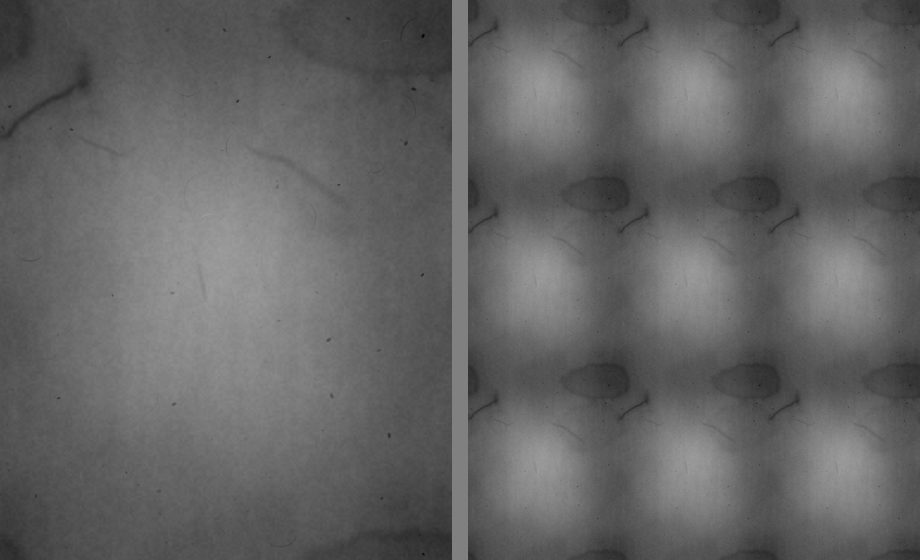
Left, the tile; right, the same tile 3 across and 3 down.
A Shadertoy shader for this texture:

```glsl
// Aged grey paper: a soft glow in the middle, dark rims, cloudy blotches,
// fine grain, water stains, creases, dark specks and thin hairs.
// Periodic waves and wrapped cells make the sheet tile on all sides.

const float PI = 3.14159265;
const float RIM_GREY = 0.252;

float hash(vec2 p, float seed) {
    vec3 q = fract(vec3(p.xyx + seed * 7.31) * vec3(0.1031, 0.1030, 0.0973));
    q += dot(q, q.yzx + 33.33);
    return fract((q.x + q.y) * q.z);
}

// Smooth value noise from 0 to 1 that repeats after `cells` cells.
float wrapNoise(vec2 uv, vec2 cells, float seed) {
    vec2 p = uv * cells, i = floor(p), f = fract(p);
    f = f * f * (3.0 - 2.0 * f);
    vec2 a = mod(i, cells), b = mod(i + 1.0, cells);
    return mix(mix(hash(a, seed), hash(vec2(b.x, a.y), seed), f.x),
               mix(hash(vec2(a.x, b.y), seed), hash(b, seed), f.x), f.y);
}

// Signed cloud layers, centred on zero.
float clouds(vec2 uv, vec2 cells) {
    float sum = 0.0, weight = 0.5;
    for (int k = 0; k < 5; k++) {
        sum += weight * (wrapNoise(uv, cells, float(k) + 1.0) - 0.5);
        cells *= 2.0;
        weight *= 0.55;
    }
    return sum;
}

// Layered sines that bend the outlines of stains and creases.
vec2 wobble(vec2 uv) {
    vec2 w = vec2(0.0);
    for (float k = 1.0; k < 5.0; k++) {
        vec2 phase = 2.0 * PI * (uv.yx * (4.0 * k + 1.0) + uv * (3.0 * k - 1.0));
        w += sin(phase + vec2(1.7, 4.1) * k) / k;
    }
    return w;
}

// Shortest offset from a centre across the wrapped sheet.
vec2 offsetFrom(vec2 uv, vec2 centre, vec2 aspect) {
    return (fract(uv - centre + 0.5) - 0.5) * aspect;
}

// Damp patch with a darker tide line at its border.
float stain(vec2 d, vec2 radius, float ragged) {
    float k = length(d / radius) - 1.0 + ragged;
    return 0.45 * (1.0 - smoothstep(-0.1, 0.25, k)) + 0.55 * exp(-k * k * 45.0);
}

// Soft tapered line through the centre, along `reach` to both sides.
float crease(vec2 d, vec2 reach, float width) {
    float t = clamp(dot(d, reach) / dot(reach, reach), -1.0, 1.0);
    float away = length(d - reach * t) / width;
    return exp(-away * away) * (1.0 - t * t * t * t);
}

// Scattered marks: small ovals, or long bent hairs when `bend` is set.
float scatter(vec2 uv, vec2 cells, vec2 aspect, vec2 size, float bend, float share, float seed) {
    vec2 p = uv * cells, home = floor(p);
    float mark = 0.0;
    for (int k = 0; k < 9; k++) {
        vec2 cell = home + vec2(k % 3, k / 3) - 1.0;
        vec2 id = mod(cell, cells);
        vec2 seat = vec2(hash(id, seed), hash(id, seed + 1.0));
        vec2 d = (p - cell - seat) / cells * aspect;
        float turn = 2.0 * PI * hash(id, seed + 2.0);
        d = mat2(cos(turn), -sin(turn), sin(turn), cos(turn)) * d;
        vec2 span = size * mix(0.55, 1.2, hash(id, seed + 3.0));
        d.y += bend * (d.x * d.x / span.x - 0.3 * span.x);
        float shape = 1.0 - smoothstep(0.35, 1.3, length(d / span));
        float depth = mix(0.3, 1.0, hash(id, seed + 4.0));
        mark = max(mark, shape * depth * step(hash(id, seed + 5.0), share));
    }
    return mark;
}

void mainImage(out vec4 fragColor, in vec2 fragCoord) {
    vec2 uv = fragCoord / iResolution.xy;
    vec2 aspect = iResolution.xy / iResolution.y;

    // Light: dark rims rising to a broad bright middle
    vec2 arch = sin(PI * (uv + vec2(0.01, 0.015)));
    arch *= arch;
    vec2 plateau = 1.0 - (1.0 - arch) * (1.0 - arch);
    float glow = arch.x * arch.y;
    float grey = RIM_GREY + dot(plateau, vec2(0.086, 0.080)) + 0.14 * glow + 0.035 * glow * glow * glow;

    // Paper: blotches, upright streaks and fine grain
    float blotch = clouds(uv, vec2(4.0, 5.0));
    grey += 0.095 * blotch;
    grey += 0.016 * (wrapNoise(uv, vec2(60.0, 12.0), 11.0) - 0.5);
    grey += 0.018 * (wrapNoise(uv, vec2(90.0, 110.0), 12.0) - 0.5);
    grey += 0.030 * (wrapNoise(uv, vec2(190.0, 230.0), 13.0) - 0.5);

    // Water stains
    vec2 bent = uv + 0.005 * wobble(uv);
    float ragged = 0.8 * blotch;
    grey -= 0.050 * stain(offsetFrom(bent, vec2(0.86, 0.95), aspect), vec2(0.155, 0.085), ragged);
    grey -= 0.022 * stain(offsetFrom(bent, vec2(0.84, 0.72), aspect), vec2(0.19, 0.12), ragged);
    grey -= 0.022 * stain(offsetFrom(bent, vec2(0.21, 0.74), aspect), vec2(0.06, 0.08), ragged);

    // Dark smudge where the long crease begins
    vec2 smudge = offsetFrom(bent, vec2(0.185, 0.87), aspect);
    grey -= 0.10 * exp(-dot(smudge * smudge, vec2(3800.0, 900.0)));
    grey -= 0.05 * exp(-dot(smudge, smudge) * 200.0) * (0.5 + blotch);

    // Creases
    grey -= 0.080 * crease(offsetFrom(bent, vec2(0.095, 0.81), aspect), vec2(0.085, 0.058), 0.006);
    grey -= 0.035 * crease(offsetFrom(bent, vec2(0.08, 0.80), aspect), vec2(0.09, 0.055), 0.020);
    grey -= 0.045 * crease(offsetFrom(bent, vec2(0.235, 0.74), aspect), vec2(0.055, -0.018), 0.004);
    grey -= 0.040 * crease(offsetFrom(bent, vec2(0.59, 0.725), aspect), vec2(0.06, -0.014), 0.007);
    grey -= 0.045 * crease(offsetFrom(bent, vec2(0.70, 0.675), aspect), vec2(0.07, -0.056), 0.011);
    grey -= 0.060 * crease(offsetFrom(uv, vec2(0.447, 0.495), aspect), vec2(0.007, -0.036), 0.004);

    // Specks and hairs
    grey -= 0.20 * scatter(uv, vec2(11.0, 14.0), aspect, vec2(0.0050, 0.0030), 0.0, 0.24, 20.0);
    grey -= 0.05 * scatter(uv, vec2(24.0, 30.0), aspect, vec2(0.0032, 0.0022), 0.0, 0.25, 30.0);
    grey -= 0.05 * scatter(uv, vec2(7.0, 9.0), aspect, vec2(0.030, 0.0016), 0.5, 0.30, 40.0);
    grey += 0.04 * scatter(uv, vec2(9.0, 11.0), aspect, vec2(0.012, 0.0016), 0.3, 0.20, 50.0);

    fragColor = vec4(vec3(clamp(grey, 0.0, 1.0)), 1.0);
}
```
